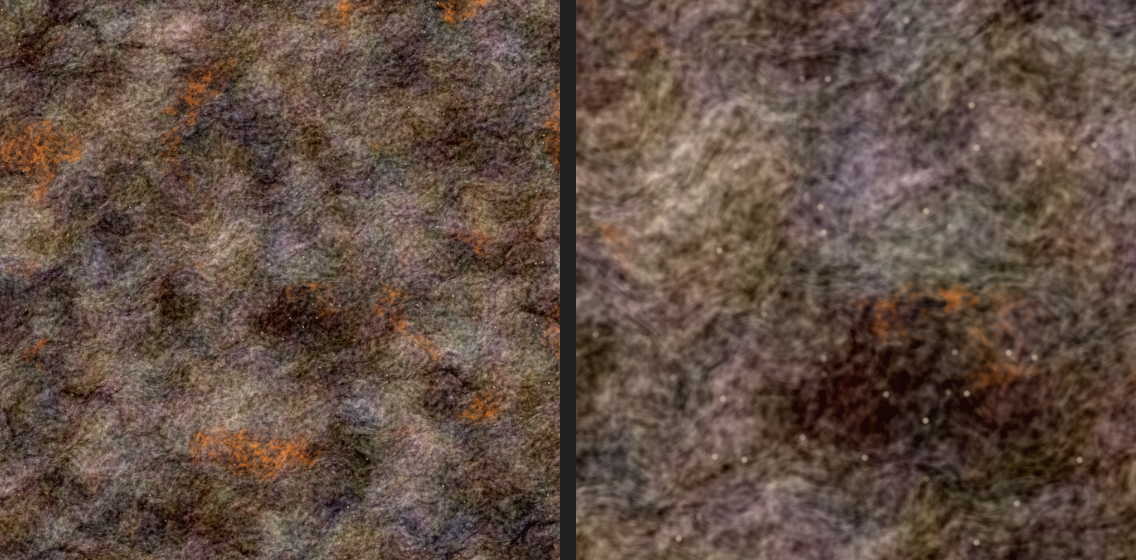
Left: the whole. Right: its middle third, enlarged.
This texture is drawn by a WebGL 2 fragment shader. Its source:

```glsl
#version 300 es
precision highp float;
// Weathered rock: a brown tone built from blotches, side-lit relief and grain,
// tinted with cool and violet minerals, then stained with clustered rust,
// curved chip edges and small pale flecks.

uniform vec2 u_resolution;
out vec4 fragColor;

const float TAU = 6.2831853;

// Integer hash of a lattice cell, giving two values in 0..1
vec2 hash2(vec2 cell, float seed) {
  uvec3 v = uvec3(ivec3(vec3(cell, seed)) + 4096);
  v = v * 1664525u + 1013904223u;
  v.x += v.y * v.z; v.y += v.z * v.x; v.z += v.x * v.y;
  v ^= v >> 16u;
  v.x += v.y * v.z; v.y += v.z * v.x;
  return vec2(v.xy >> 8u) / 16777216.0;
}

float cornerSlope(vec2 cell, vec2 offset, float seed) {
  float angle = TAU * hash2(cell, seed).x;
  return dot(vec2(cos(angle), sin(angle)), offset);
}

// Gradient noise, centred on zero
float noise(vec2 p, float seed) {
  vec2 i = floor(p), f = p - i;
  vec2 w = f * f * f * (f * (f * 6.0 - 15.0) + 10.0);
  vec2 e = vec2(1.0, 0.0);
  float low = mix(cornerSlope(i, f, seed), cornerSlope(i + e.xy, f - e.xy, seed), w.x);
  float high = mix(cornerSlope(i + e.yx, f - e.yx, seed), cornerSlope(i + e.xx, f - e.xx, seed), w.x);
  return mix(low, high, w.y);
}

mat2 rotation(float angle) {
  float c = cos(angle), s = sin(angle);
  return mat2(c, s, -s, c);
}

float fbm(vec2 p, int octaves, float gain, float seed) {
  float sum = 0.0, amplitude = 1.0;
  mat2 turn = rotation(0.5);
  for (int k = 0; k < octaves; k++) {
    sum += amplitude * noise(p, seed + float(k));
    p = turn * p * 2.03 + 3.7;
    amplitude *= gain;
  }
  return sum;
}

// Surface height, stretched along a gently rising direction
float rockHeight(vec2 p) {
  vec2 q = rotation(-0.35) * p;
  return fbm(q * vec2(19.0, 29.0), 5, 0.6, 20.0);
}

// Shadowed rims of broken chips: partial circles scattered over a grid
float chipEdges(vec2 p, float density) {
  vec2 q = p * density, cell = floor(q);
  float shade = 0.0;
  for (int y = -1; y <= 1; y++)
  for (int x = -1; x <= 1; x++) {
    vec2 c = cell + vec2(x, y);
    vec2 r = hash2(c, 41.0), s = hash2(c, 42.0);
    vec2 d = q - c - r;
    float rim = length(d) - mix(0.2, 0.42, s.x);
    float facing = dot(d / max(length(d), 0.001), normalize(vec2(s.y - 0.5, 0.6)));
    float line = smoothstep(-0.025, 0.0, rim) * (1.0 - smoothstep(0.0, 0.07, rim));
    shade = max(shade, line * smoothstep(0.35, 0.8, facing) * step(0.45, s.y));
  }
  return shade;
}

// Tiny bright crystals, one in a few cells
float flecks(vec2 p, float density) {
  vec2 q = p * density, cell = floor(q);
  vec2 r = hash2(cell, 51.0), s = hash2(cell, 52.0);
  float d = length(q - cell - mix(vec2(0.25), vec2(0.75), r));
  return (1.0 - smoothstep(0.06, 0.22, d)) * step(0.93, s.x) * s.y;
}

void main() {
  vec2 uv = gl_FragCoord.xy / u_resolution.y;
  vec2 bend = vec2(fbm(uv * 9.0, 3, 0.6, 1.0), fbm(uv * 9.0, 3, 0.6, 5.0));
  vec2 p = uv + 0.025 * bend;

  // Tone: broad blotches, relief lit from above left, fine grain
  float blotch = fbm(p * 6.0, 5, 0.66, 10.0);
  vec2 lightStep = 0.004 * vec2(-0.5, 0.85);
  float relief = rockHeight(p) - rockHeight(p + lightStep);
  float grain = fbm(uv * 115.0, 2, 0.7, 30.0);
  float tone = 0.385 + 0.27 * blotch + 0.29 * relief + 0.19 * grain;
  tone -= 0.15 * chipEdges(p, 4.5);
  tone = clamp(tone, 0.09, 0.82);

  // Mineral colour: warm brown drifting to cool grey, violet and olive
  vec3 color = vec3(tone, 0.98 * tone - 0.065, 0.96 * tone - 0.1);
  float cool = fbm(p * 7.0, 4, 0.6, 60.0);
  float violet = fbm(p * 13.0, 3, 0.65, 70.0);
  color += cool * vec3(-0.05, 0.01, 0.08);
  color += violet * vec3(0.015, -0.025, 0.04);

  // Rust: brown stains holding clusters of orange grains
  float stain = smoothstep(0.2, 0.55, noise(p * 7.5, 80.0) + 0.3 * noise(p * 24.0, 81.0));
  float rustGrain = smoothstep(-0.05, 0.45, fbm(uv * 48.0, 3, 0.75, 85.0));
  color *= mix(vec3(1.0), vec3(1.06, 0.82, 0.6), stain);
  vec3 orange = vec3(0.78, 0.43, 0.17) * (0.55 + tone);
  color = mix(color, orange, 0.8 * stain * rustGrain);

  color = mix(color, vec3(0.8, 0.73, 0.64), 0.75 * flecks(uv, 80.0));
  fragColor = vec4(clamp(color, vec3(0.03, 0.025, 0.02), vec3(1.0)), 1.0);
}
```
